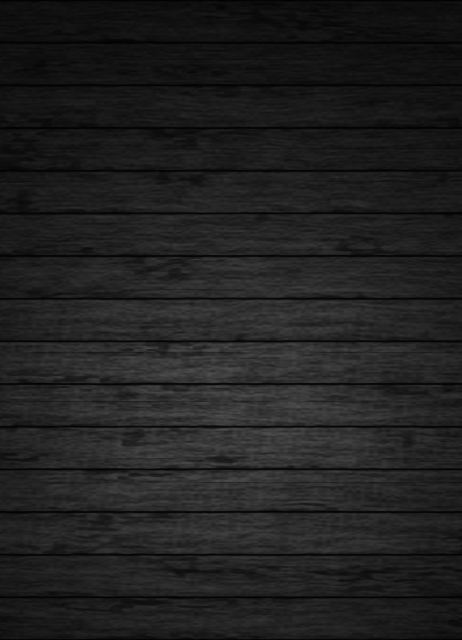
Give the GLSL for this texture, as a Shadertoy shader.

```glsl
const float PLANKS = 15.0;
const float SEAM_HALF_WIDTH = 0.0004;   // all lengths are in canvas heights
const float SEAM_SOFTNESS = 0.0021;
const float SEAM_DEPTH = 0.8;
const float SHADOW_REACH = 0.0045;
const float CRACK_WIDTH = 0.0016;
const float CRACK_SHARE = 0.5;
const float GRAIN_CONTRAST = 0.5;
const float FIBRE_CONTRAST = 0.42;
const float PORE_CONTRAST = 0.34;
const float SMUDGE_DEPTH = 0.42;
const float PLANK_VARIATION = 0.1;
const float AMBIENT = 0.054;
const float GLOW = 0.168;
const vec2 GLOW_CENTER = vec2(0.5, 0.37);
const vec2 GLOW_FALLOFF = vec2(3.0, 6.0);
const vec3 WOOD_TINT = vec3(1.0);

float hash(vec2 p) {
    return fract(sin(dot(p, vec2(127.1, 311.7))) * 43758.5453);
}

float noise(vec2 p) {
    vec2 cell = floor(p);
    vec2 f = fract(p);
    f = f * f * (3.0 - 2.0 * f);
    float low = mix(hash(cell), hash(cell + vec2(1.0, 0.0)), f.x);
    float high = mix(hash(cell + vec2(0.0, 1.0)), hash(cell + vec2(1.0, 1.0)), f.x);
    return mix(low, high, f.y);
}

float fbm(vec2 p) {
    float sum = 0.0;
    float amplitude = 0.5;
    for (int i = 0; i < 3; i++) {
        sum += amplitude * noise(p);
        p = p * vec2(2.1, 1.7) + 17.3;
        amplitude *= 0.6;
    }
    return sum;
}

// Brightness of the wood surface, around 1
float woodGrain(vec2 p, float plank, float edgeDistance) {
    vec2 q = p + vec2(plank * 3.7, plank * 0.31);
    q.y += 0.010 * (noise(q * vec2(5.0, 16.0)) - 0.5);
    q.y += 0.004 * (noise(q * vec2(26.0, 45.0)) - 0.5);

    float streaks = fbm(q * vec2(4.0, 120.0)) - 0.49;
    float fibres = noise(q * vec2(32.0, 290.0)) - 0.5;
    float pores = noise(q * vec2(150.0, 330.0) + 9.0) - 0.5;
    float tone = 1.0 + GRAIN_CONTRAST * streaks + FIBRE_CONTRAST * fibres + PORE_CONTRAST * pores;

    // Weathered patches made of thin dark flecks, denser near the seams
    float nearEdge = 1.0 - smoothstep(0.0, 0.018, edgeDistance);
    float patches = noise(q * vec2(7.0, 38.0) + 31.0) + 0.12 * nearEdge;
    float flecks = smoothstep(0.4, 0.75, noise(q * vec2(55.0, 210.0) + 5.0));
    return tone * (1.0 - SMUDGE_DEPTH * smoothstep(0.5, 0.9, patches) * flecks);
}

// Faint broken split along some planks
float crackLine(vec2 p, float plank, float local) {
    float present = step(hash(vec2(plank, 4.0)), CRACK_SHARE);
    float height = mix(0.2, 0.8, hash(vec2(plank, 8.0)));
    float wobble = 0.0015 * (noise(vec2(p.x * 14.0, plank)) - 0.5);
    float dist = abs((local - height) / PLANKS + wobble);
    float broken = smoothstep(0.2, 0.7, noise(vec2(p.x * 9.0, plank * 5.0)));
    return present * broken * (1.0 - smoothstep(0.0, CRACK_WIDTH, dist));
}

void mainImage(out vec4 fragColor, in vec2 fragCoord) {
    vec2 uv = fragCoord / iResolution.xy;
    vec2 p = fragCoord / iResolution.y;
    float pixel = 1.0 / iResolution.y;

    // Plank layout with slightly uneven seams
    float ragged = 0.0006 * (noise(vec2(p.x * 60.0, floor(p.y * PLANKS + 0.5))) - 0.5);
    float row = (p.y + ragged) * PLANKS;
    float plank = floor(row);
    float local = fract(row);
    float above = local / PLANKS;
    float below = (1.0 - local) / PLANKS;
    float edge = min(above, below);

    // Surface, splits and plank-to-plank variation
    float tone = woodGrain(p, plank, edge);
    tone *= 1.0 + PLANK_VARIATION * (hash(vec2(plank, 2.0)) - 0.5);
    tone *= 1.0 - 0.3 * crackLine(p, plank, local);

    // Seam: soft shadow, faint lit lip below, dark gap
    tone *= 1.0 - 0.25 * exp(-edge / SHADOW_REACH);
    tone += 0.12 * exp(-pow((below - 0.0045) / 0.0015, 2.0));
    float gap = 1.0 - smoothstep(SEAM_HALF_WIDTH, SEAM_HALF_WIDTH + max(SEAM_SOFTNESS, pixel), edge);
    tone *= 1.0 - SEAM_DEPTH * gap;

    // Pool of light fading to dark borders
    vec2 offset = uv - GLOW_CENTER;
    float light = AMBIENT + GLOW * exp(-dot(offset * offset, GLOW_FALLOFF));
    fragColor = vec4(WOOD_TINT * clamp(light * tone, 0.0, 1.0), 1.0);
}
```
